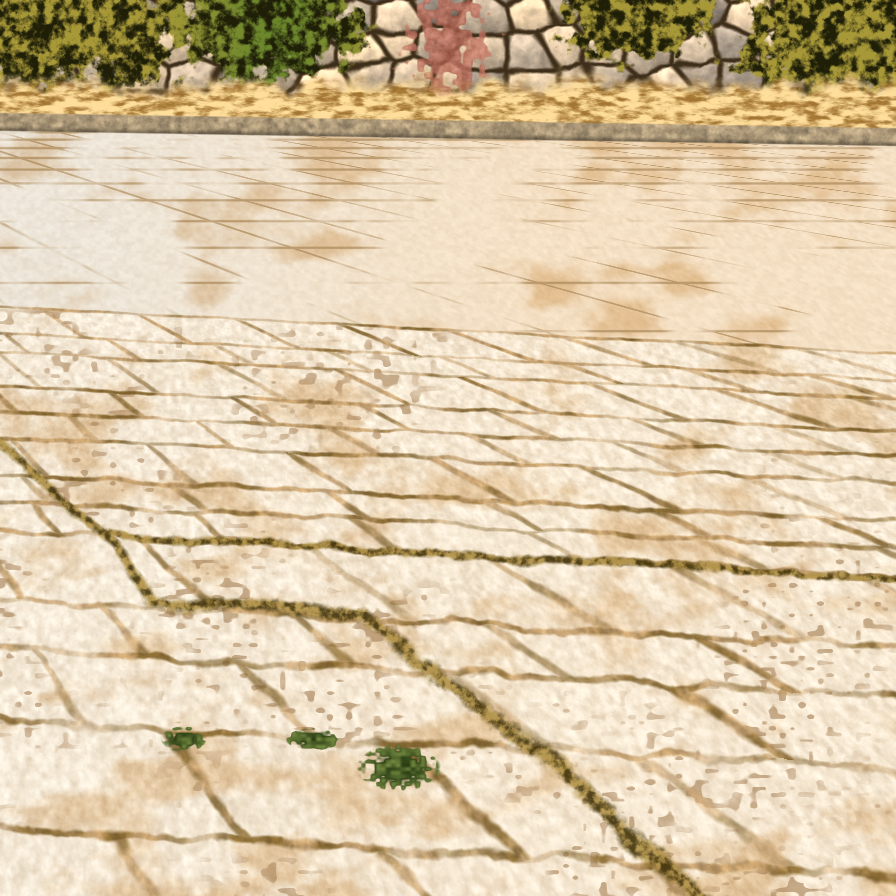
Reproduce this texture procedurally as a Shadertoy shader.

```glsl
float hash(vec2 p) {
    p = fract(p * vec2(0.1031, 0.1130));
    p += dot(p, p.yx + 33.33);
    return fract((p.x + p.y) * p.x * 17.0);
}

float noise(vec2 p) {
    vec2 i = floor(p), f = fract(p);
    f = f * f * (3.0 - 2.0 * f);
    return mix(mix(hash(i), hash(i + vec2(1, 0)), f.x),
               mix(hash(i + vec2(0, 1)), hash(i + vec2(1, 1)), f.x), f.y);
}

float fbm(vec2 p) {
    float sum = 0.0, amp = 0.53;
    for (int i = 0; i < 4; i++) {
        sum += amp * noise(p);
        p = mat2(1.6, 1.2, -1.2, 1.6) * p + 7.3;
        amp *= 0.5;
    }
    return sum;
}

float segment(vec2 p, vec2 a, vec2 b) {
    vec2 d = b - a;
    return length(p - a - d * clamp(dot(p - a, d) / dot(d, d), 0.0, 1.0));
}

float blob(vec2 p, float x, float y, float rx, float ry) {
    return 1.0 - length((p - vec2(x, y)) / vec2(rx, ry));
}

// Soft line of the given half width
float stroke(float d, float width) {
    return 1.0 - smoothstep(width * 0.4, width * 1.5 + 0.6 / iResolution.y, abs(d));
}

// Stones split by dark gaps
vec3 rubble(vec2 p) {
    vec2 q = p * vec2(21, 27), offset;
    float near = 9.0, next = 9.0, tone = 0.0;
    for (int k = 0; k < 9; k++) {
        vec2 id = floor(q) + vec2(k % 3 - 1, k / 3 - 1);
        vec2 d = q - id - 0.15 - 0.7 * vec2(hash(id + 31.0), hash(id + 73.0));
        float dist = length(d);
        next = min(next, max(near, dist));
        if (dist < near) { near = dist; tone = hash(id + 5.0); offset = d; }
    }
    float light = 0.55 + 0.3 * tone - dot(offset, vec2(0.14, 0.32)) + 0.4 * fbm(p * 110.0);
    vec3 stone = mix(vec3(0.78, 0.72, 0.66), vec3(0.98, 0.86, 0.7), tone) * light;
    return mix(vec3(0.24, 0.18, 0.1), stone, smoothstep(0.03, 0.22, next - near));
}

vec3 bank(vec2 p) {
    vec3 col = rubble(p + 0.008 * fbm(p * 50.0));
    // Shrubs
    float leaf = fbm(p * 130.0);
    float cover = max(max(blob(p, 0.3, 0.01, 0.1, 0.085), blob(p, 0.05, 0.03, 0.17, 0.07)),
                      max(blob(p, 0.71, 0.01, 0.09, 0.06), blob(p, 0.95, 0.04, 0.13, 0.075)));
    float lush = 1.0 - smoothstep(0.0, 0.16, abs(p.x - 0.31));
    vec3 green = mix(vec3(0.66, 0.6, 0.22), vec3(0.42, 0.53, 0.17), lush);
    green = mix(vec3(0.12, 0.12, 0.03), green, smoothstep(0.3, 0.68, leaf));
    col = mix(col, green, smoothstep(-0.05, 0.12, cover + 1.1 * fbm(p * 65.0) - 0.55));
    float red = blob(p, 0.5, 0.045, 0.045, 0.075) + 1.4 * noise(p * 130.0) - 0.7;
    col = mix(col, vec3(0.5, 0.2, 0.13) + 0.4 * leaf, 0.8 * smoothstep(0.1, 0.4, red));
    // Dry grass
    float blades = smoothstep(0.2, 0.65, fbm(p * vec2(75, 190)));
    vec3 straw = mix(vec3(0.64, 0.46, 0.2), vec3(1.0, 0.87, 0.61), blades);
    return mix(col, straw, smoothstep(0.065, 0.088, p.y + 0.035 * fbm(p * 40.0) - 0.035));
}

vec3 paving(vec2 p) {
    float rows[13] = float[](0.342, 0.372, 0.393, 0.43, 0.458, 0.487, 0.53, 0.56, 0.592, 0.67, 0.725, 0.805, 0.925);
    float starts[13] = float[](1.79, 2.17, 1.77, 1.33, 1.76, 1.56, 1.51, 1.17, 1.32, 0.83, 0.97, 0.77, 0.61);
    float depth = max(p.y - 0.03, 0.05);
    vec2 warp = vec2(fbm(p * 24.0), fbm(p * 24.0 + 40.0)) - 0.5;
    vec2 q = p + warp * 0.022 * smoothstep(0.15, 0.9, p.y);
    float across = q.y - 0.052 * q.x;
    float patches = fbm(p * vec2(13, 22) + 3.0);
    float rough = smoothstep(-0.003, 0.004, across - 0.342);

    // Stone tint, grain and pits
    vec3 col = mix(vec3(0.93, 0.9, 0.85), vec3(0.96, 0.88, 0.77), smoothstep(0.0, 0.65, p.x));
    col = mix(col, vec3(0.97, 0.92, 0.84), rough * 0.8);
    float grain = fbm(p * vec2(130, 210) / (0.55 + 0.6 * p.y));
    col += (grain - 0.5) * mix(0.09, 0.22, rough) * vec3(0.8, 1, 1.2);
    col -= vec3(0.07, 0.13, 0.2) * smoothstep(0.48, 0.75, patches);
    float pits = smoothstep(0.69, 0.82, noise(p * vec2(95, 150))) * smoothstep(0.42, 0.65, fbm(p * 9.0));
    col = mix(col, vec3(0.66, 0.52, 0.36), pits * 0.65 * rough);

    // Faint seams on the far floor
    float slope = (p.x + 0.42) / depth;
    float seams = max(stroke((fract(slope / 0.55) - 0.5) * 0.22 * depth, 0.001),
                      stroke((fract(1.8 / depth + 0.2) - 0.5) * 0.55 * depth * depth, 0.001));
    seams *= (1.0 - rough) * smoothstep(0.35, 0.65, patches);
    col = mix(col, vec3(0.69, 0.56, 0.38), seams * 0.8);

    // Row joints, then slanted joints in the current row
    float width = 0.0012 + 0.003 * smoothstep(0.3, 1.0, p.y);
    float joint = 0.0, start = 0.0;
    for (int i = 0; i < 13; i++) {
        joint = max(joint, stroke(across - rows[i], width * (0.5 + patches)));
        if (across > rows[i]) start = starts[i];
    }
    joint *= 0.45 + 0.55 * smoothstep(0.3, 0.55, patches);
    float slot = ((q.x + 0.42) / depth - start) / 0.31 + 0.5;
    float side = (fract(slot) - 0.5) * 0.31 * depth / length(vec2(1, slope));
    float presence = 0.45 + 0.55 * hash(vec2(floor(slot) + 20.0, start * 50.0));
    joint = max(joint, rough * presence * stroke(side, width * (0.6 + 1.6 * patches)));
    vec3 soil = mix(vec3(0.76, 0.61, 0.41), vec3(0.49, 0.37, 0.15), smoothstep(0.38, 0.65, fbm(p * 30.0)));
    col = mix(col, soil * (0.75 + 0.5 * grain), joint * 0.9);

    // Mossy channel and its side branch
    vec2 path[8] = vec2[](vec2(-0.01, 0.48), vec2(0.06, 0.55), vec2(0.13, 0.61), vec2(0.17, 0.67),
        vec2(0.4, 0.685), vec2(0.48, 0.745), vec2(0.63, 0.865), vec2(0.79, 1.01));
    float channel = 1.0;
    for (int i = 0; i < 7; i++) channel = min(channel, segment(q, path[i], path[i + 1]));
    float ragged = 0.43 + 0.9 * fbm(p * 90.0);
    float branch = segment(q, vec2(0.12, 0.597), vec2(1.02, 0.648));
    float moss = max(stroke(channel, (0.005 + 0.006 * smoothstep(0.5, 1.0, p.y)) * ragged),
                     stroke(branch, 0.0042 * ragged));
    float fibre = smoothstep(0.25, 0.7, fbm(p * 150.0));
    col = mix(col, mix(vec3(0.27, 0.21, 0.05), vec3(0.7, 0.58, 0.29), fibre), moss * 0.93);

    // Green tufts
    float tuft = max(max(blob(p, 0.445, 0.857, 0.048, 0.027), blob(p, 0.35, 0.825, 0.032, 0.013)),
                     blob(p, 0.205, 0.825, 0.026, 0.015));
    float blades = noise(p * vec2(180, 240));
    vec3 green = mix(vec3(0.12, 0.2, 0.05), vec3(0.45, 0.53, 0.25), blades);
    return mix(col, green, smoothstep(0.0, 0.3, tuft + 0.8 * blades - 0.44) * smoothstep(0.0, 0.1, tuft));
}

void mainImage(out vec4 fragColor, in vec2 fragCoord) {
    vec2 p = fragCoord / iResolution.xy;
    p.y = 1.0 - p.y;
    float aa = 1.0 / iResolution.y, curb = p.y - 0.126 - 0.017 * p.x;
    // Curb with a shadowed foot
    vec3 stone = vec3(0.7, 0.62, 0.49) * (0.65 + 0.65 * fbm(p * 150.0));
    stone *= 1.0 - 0.35 * smoothstep(0.013, 0.02, curb);
    vec3 col = mix(bank(p), stone, smoothstep(-aa, aa, curb));
    col = mix(col, paving(p), smoothstep(-aa, aa, curb - 0.02));
    fragColor = vec4(clamp(col, 0.0, 1.0), 1.0);
}
```
